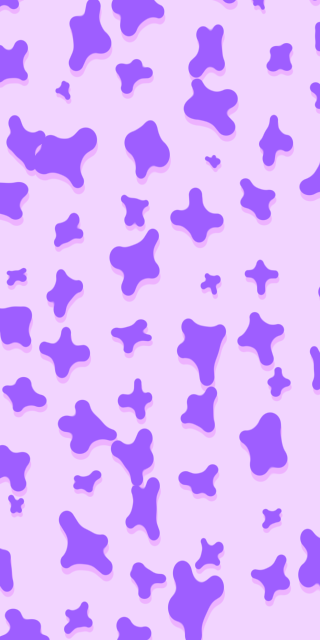
Give the GLSL for this pattern, as a Shadertoy shader.

```glsl
// Scattered rounded cow-hide patches on a pale ground, each with a flat drop shadow.
// A staggered, jittered grid places the patches; every patch is a core disc
// smoothly joined to a ring of randomly sized tapered lobes.

#define COLUMNS 5.0         // grid cells across the canvas
#define LOBES 4             // arms per patch
#define JITTER 0.42         // random shift of a patch, in cells
#define SIZE_MIN 0.14       // smallest patch, in cells
#define SIZE_MAX 0.59       // largest patch, in cells
#define FILLET 0.26         // softness of the joints between lobes
#define EDGE 0.8            // half width of the smoothed edge, in pixels

const float TAU = 6.2831853;
const vec3 GROUND = vec3(0.95, 0.83, 1.00);
const vec3 SHADOW = vec3(0.93, 0.70, 1.00);
const vec3 PATCH = vec3(0.62, 0.37, 1.00);

vec3 hash3(vec2 p) {
    vec3 q = fract(p.xyx * vec3(0.1031, 0.1030, 0.0973));
    q += dot(q, q.yxz + 33.33);
    return fract((q.xxy + q.yzz) * q.zyx);
}

float smoothMin(float a, float b, float k) {
    float h = max(k - abs(a - b), 0.0) / k;
    return min(a, b) - 0.25 * h * h * k;
}

// Capsule from the centre to a tip, its radius changing along the way
float taperedArm(vec2 p, vec2 tip, float rootRadius, float tipRadius) {
    float t = clamp(dot(p, tip) / dot(tip, tip), 0.0, 1.0);
    return length(p - tip * t) - mix(rootRadius, tipRadius, t);
}

// Signed distance to one patch of about unit radius
float patchShape(vec2 p, vec2 id) {
    vec3 look = hash3(id + 71.3);
    float stretch = mix(0.9, 1.15, look.y);
    p *= vec2(stretch, 1.0 / stretch);
    float d = length(p) - mix(0.38, 0.48, look.z);
    for (int i = 0; i < LOBES; i++) {
        vec3 r = hash3(id * 1.7 + 13.1 * float(i + 1));
        float angle = TAU * (look.x + (float(i) + 0.6 * r.x) / float(LOBES));
        vec2 tip = mix(0.42, 0.88, r.y) * vec2(cos(angle), sin(angle));
        d = smoothMin(d, taperedArm(p, tip, 0.24, mix(0.17, 0.34, r.z)), FILLET);
    }
    return d;
}

// Distances to the nearest patch (x) and the nearest shadow (y)
vec2 patchField(vec2 p) {
    vec2 nearest = vec2(10.0);
    vec2 cell = floor(p);
    for (int y = -2; y <= 1; y++)
    for (int x = -1; x <= 1; x++) {
        vec2 id = cell + vec2(x, y);
        vec3 r = hash3(id + 19.7);
        vec2 centre = id + 0.5 + JITTER * (r.xy - 0.5);
        centre.y += 0.5 * mod(id.x, 2.0);

        // Larger and smaller patches take turns, to keep them apart
        float turn = mod(id.y + floor(id.x * 0.5), 2.0);
        float size = mix(SIZE_MIN, SIZE_MAX, mix(0.65 * r.z, 0.35 + 0.65 * r.z, turn));
        vec2 drop = vec2(0.015, -0.05 - 0.085 * size);

        vec2 q = p - centre;
        nearest = min(nearest, size * vec2(patchShape(q / size, id),
                                           patchShape((q - drop) / size, id)));
    }
    return nearest;
}

void mainImage(out vec4 fragColor, in vec2 fragCoord) {
    float pixel = COLUMNS / iResolution.x;
    vec2 p = fragCoord * pixel + vec2(20.3, 40.6);

    // Flat layers: ground, then shadows, then patches
    vec2 cover = 1.0 - smoothstep(-EDGE * pixel, EDGE * pixel, patchField(p));
    vec3 colour = mix(GROUND, SHADOW, cover.y);
    colour = mix(colour, PATCH, cover.x);
    fragColor = vec4(colour, 1.0);
}
```
